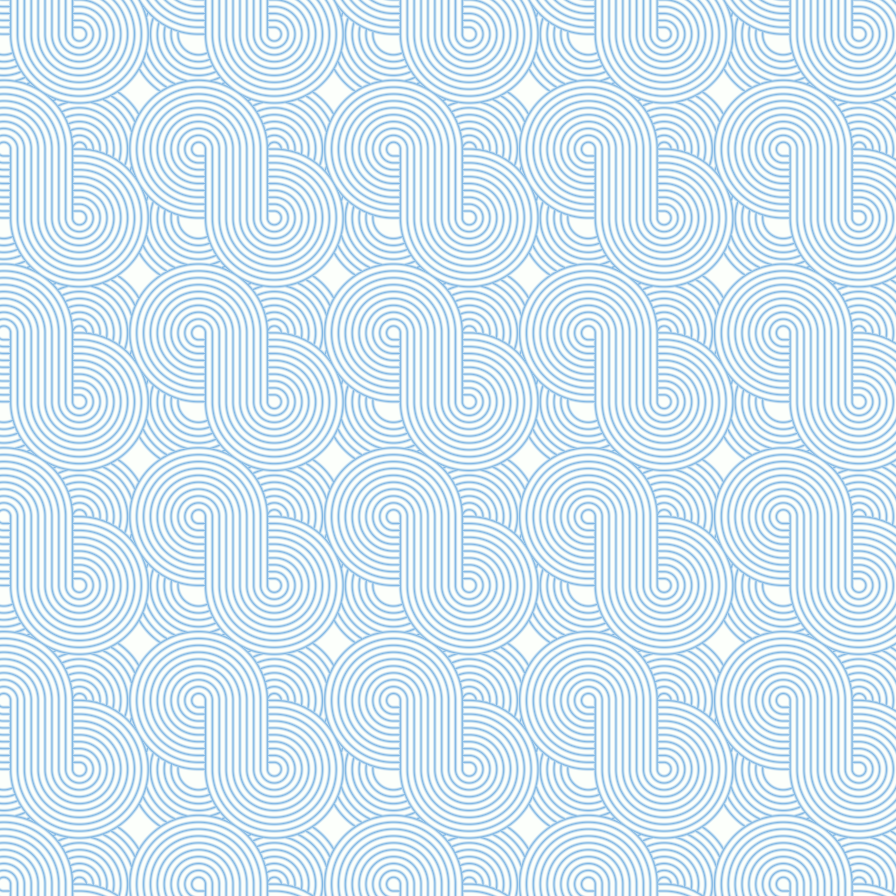
A three.js fragment shader for this pattern:

```glsl
// Interlocked S-shaped ribbons of fine blue lines on near-white paper.
// Each ribbon joins two ringed discs by a straight band; plain ringed discs
// lie behind it. Lengths are in line spacings, and the lattice makes discs touch.
varying vec2 vUv;

float stroke(float d) {
  return 1.0 - smoothstep(-0.15, 0.38, abs(d));
}

// Lines at whole radii from the innermost ring out to the rim at 10.
float rings(float r, float innermost) {
  return stroke(r - clamp(floor(r + 0.5), innermost, 10.0));
}

// Radius within one half of the ribbon: a disc whose lower right
// quarter gives way to a short ledge and then the straight band.
float hook(vec2 p) {
  if (p.y > 0.0 || p.x < 0.0) return length(p);
  if (p.x < 1.0) return -p.y;
  return p.y > -10.0 ? p.x : 99.0;
}

void main() {
  vec2 lowerDisc = vec2(11.0, -10.0);
  vec2 period = vec2(11.0 + sqrt(300.0), 10.0 + sqrt(279.0));

  // Wrap around the midpoint of the ribbon.
  vec2 p = (vUv - vec2(0.4392, 0.6285)) * 130.2 - 0.5 * lowerDisc;
  p = (fract(p / period + 0.5) - 0.5) * period + 0.5 * lowerDisc;

  float ribbon = 99.0;
  float frontInk = 0.0;
  float backInk = 0.0;
  for (int j = -1; j <= 1; j++) {
    for (int i = -1; i <= 1; i++) {
      vec2 q = p - vec2(float(i), float(j)) * period;

      // Ribbon, the same when turned half way round
      float r = min(hook(q), hook(lowerDisc - q));
      ribbon = min(ribbon, r);
      frontInk = max(frontInk, rings(r, 1.0));

      // Both edges of the straight band
      if (abs(q.y + 5.0) < 5.0) {
        frontInk = max(frontInk, stroke(abs(q.x - 5.5) - 4.5));
      }

      // Discs behind: an open one lower left, a full one upper right
      backInk = max(backInk, rings(length(q - vec2(0.0, -10.0)), 3.0));
      backInk = max(backInk, rings(length(q - vec2(11.0, 0.0)), 1.0));
    }
  }

  float ink = max(frontInk, backInk * step(10.0, ribbon));
  vec3 paper = vec3(0.99, 1.0, 0.985);
  vec3 blue = vec3(0.39, 0.65, 0.87);
  gl_FragColor = vec4(mix(paper, blue, ink), 1.0);
}
```
